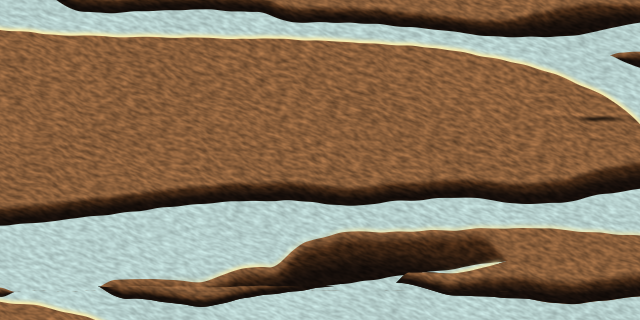
A Shadertoy shader for this texture:

```glsl
// Wind-rippled brown sandbars with dark undercut cliffs and sunlit rims in pale shallow water.

float ramp(float a, float b, float x) { return smoothstep(a, b, x); }

float bump(float x, float center, float width) {
    float t = (x - center) / width;
    return exp(-t * t);
}

vec2 hashGradient(vec2 cell) {
    vec3 h = fract(cell.xyx * vec3(0.1031, 0.1030, 0.0973));
    h += dot(h, h.yzx + 33.33);
    float angle = 6.2832 * fract((h.x + h.y) * h.z);
    return vec2(cos(angle), sin(angle));
}

float gradientNoise(vec2 p) {
    vec2 i = floor(p), f = fract(p);
    vec2 u = f * f * f * (f * (f * 6.0 - 15.0) + 10.0);
    vec2 e = vec2(0, 1);
    float low = mix(dot(hashGradient(i), f), dot(hashGradient(i + e.yx), f - e.yx), u.x);
    float high = mix(dot(hashGradient(i + e), f - e), dot(hashGradient(i + 1.0), f - 1.0), u.x);
    return mix(low, high, u.y);
}

// Fine streaks slanting down to the right
float windRipples(vec2 p) {
    p += 0.008 * gradientNoise(p * 9.0);
    vec2 q = vec2(dot(p, vec2(0.94, -0.34)), dot(p, vec2(0.34, 0.94)));
    return gradientNoise(q * vec2(30, 88)) + 0.55 * gradientNoise(q * vec2(65, 150) + 7.0);
}

// Turns a height difference into a distance across the slope
float edgeDistance(float s) {
    return s / max(length(vec2(dFdx(s), dFdy(s))) * iResolution.y, 0.3);
}

float coverage(float d) { return clamp(0.5 + d * iResolution.y, 0.0, 1.0); }

// One sandbar: lit surface from top to lip, shaded cliff from lip to bottom
void sandbar(inout vec3 color, vec2 p, float top, float lip, float bottom,
             float softness, float glow, float grain) {
    float above = edgeDistance(p.y - top);
    float rim = exp(-pow(above / 0.011, 2.0)) * ramp(0.0, 0.02, top - bottom);
    color = mix(color, vec3(0.97, 0.93, 0.69), rim * glow);

    vec3 surface = vec3(0.54, 0.37, 0.23) * (1.0 + 0.36 * grain);
    float depth = clamp((lip - p.y) / max(lip - bottom, 0.005), 0.0, 1.0);
    vec3 cliff = mix(vec3(0.27, 0.16, 0.08), vec3(0.085, 0.055, 0.04), ramp(0.0, 0.75, depth));
    cliff *= 1.0 + 0.55 * grain;
    float face = 1.0 - ramp(lip - softness, lip + softness, p.y);
    float inside = min(-above, edgeDistance(p.y - bottom));
    color = mix(color, mix(surface, cliff, face), coverage(inside));
}

void mainImage(out vec4 fragColor, in vec2 fragCoord) {
    vec2 p = fragCoord / iResolution.xy * vec2(2, 1);
    float grain = windRipples(p);
    float broad = gradientNoise(p * vec2(3, 6));
    vec3 water = vec3(0.71, 0.81, 0.80) * (1.0 + 0.17 * grain + 0.04 * broad);
    vec3 color = water;
    grain += 0.12 * broad;

    // Slightly uneven outlines
    float x = p.x;
    p.y += 0.006 * gradientNoise(vec2(x * 13.0, p.y * 4.0));

    // Upper bank
    float bottom = 1.03 - 0.07 * ramp(0.10, 0.27, x) + 0.01 * bump(x, 0.6, 0.15)
        - 0.03 * ramp(0.8, 0.92, x) - 0.045 * ramp(1.05, 1.65, x) + 0.05 * ramp(1.7, 2.1, x);
    sandbar(color, p, 1.2, bottom + 0.045 + 0.045 * bump(x, 1.8, 0.17), bottom, 0.012, 0.0, grain);

    // Great central bar with a rounded right end
    float top = 0.58 + 0.3 * pow(max(1.0 - pow(x / 2.02, 5.0), 0.0), 0.75) + 0.029 * exp(-5.0 * x);
    bottom = 0.287 + 0.087 * ramp(-0.2, 0.9, x) - 0.017 * bump(x, 1.09, 0.1)
        + 0.008 * bump(x, 1.46, 0.12) - 0.012 * bump(x, 1.68, 0.12) + 0.045 * ramp(1.7, 2.1, x);
    float lip = bottom + 0.055 + 0.025 * ramp(1.45, 2.0, x);
    sandbar(color, p, top, lip, bottom, 0.011, 1.0, grain);

    // Crease near the rounded end
    float crease = p.y - 0.628 + 0.04 * (x - 1.86);
    color *= 1.0 - 0.7 * bump(crease, 0.0, 0.007) * bump(x, 1.87, 0.07);
    color *= 1.0 + 0.25 * bump(crease, 0.014, 0.007) * bump(x, 1.8, 0.1);

    // Islet at the right
    top = 0.82 + 0.016 * ramp(1.88, 1.94, x);
    sandbar(color, p, top, top - 0.01, 0.835 - 0.05 * ramp(1.87, 2.02, x), 0.012, 0.0, grain);

    // Lower ridge with its long left arm
    top = 0.085 + 0.042 * ramp(0.27, 0.36, x) - 0.008 * bump(x, 0.61, 0.05)
        + 0.036 * ramp(0.62, 0.78, x) + 0.078 * ramp(0.84, 0.96, x) + 0.035 * ramp(0.92, 1.1, x)
        + 0.012 * bump(x, 1.6, 0.2) - 0.012 * ramp(1.75, 2.0, x);
    bottom = 0.115 - 0.05 * ramp(0.27, 0.4, x) - 0.023 * bump(x, 0.62, 0.1)
        + 0.05 * ramp(0.65, 1.2, x) - 0.04 * ramp(1.24, 1.45, x) - 0.024 * bump(x, 1.78, 0.15);
    lip = top - 0.022 - 0.25 * ramp(1.48, 1.75, x);
    float glow = 0.9 * bump(x, 0.76, 0.16) + 0.65 * ramp(0.95, 1.15, x);
    sandbar(color, p, top, lip, bottom, 0.022, glow, grain);

    // Sliver of water between the ridge and the front lobe
    float poolTop = min(0.146 + 0.14 * (x - 1.31), 0.19);
    float lobeTop = 0.105 + 0.043 * ramp(1.22, 1.28, x) + 0.075 * ramp(1.42, 1.75, x);
    float pool = min(poolTop - p.y, p.y - lobeTop);
    color = mix(color, water, coverage(edgeDistance(pool)));

    // Front lobe
    glow = 0.8 * ramp(1.36, 1.46, x) * (1.0 - ramp(1.54, 1.58, x));
    lip = bottom + 0.03 + 0.035 * ramp(1.3, 1.65, x);
    sandbar(color, p, lobeTop, lip, bottom, 0.018, glow, grain);

    // Islet and bank at the lower left
    float taper = ramp(0.0, 0.055, x);
    sandbar(color, p, 0.102 - 0.012 * taper, 0.093, 0.072 + 0.02 * taper, 0.01, 0.0, grain);
    sandbar(color, p, 0.057 - 0.06 * x - 0.45 * x * x, -0.15, -0.2, 0.01, 1.0, grain);

    fragColor = vec4(color, 1);
}
```
